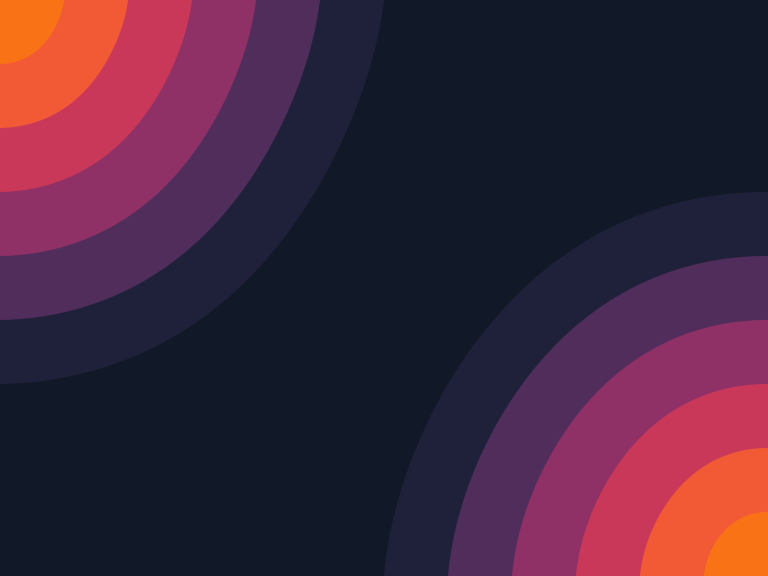
Give the GLSL for this background, as a Shadertoy shader.

```glsl
// Two wavy stacks of concentric rings glow from opposite corners of a night sky.
// Each corner turns distance into a ring level, bent by sines of the angle;
// the bands are then painted from the widest to the narrowest.

// Distance from a corner in ring widths; the sines vanish along both canvas edges.
float ringLevel(vec2 p, vec3 wobble) {
    float angle = atan(p.y, p.x);
    float outline = 1.0 - dot(wobble, sin(angle * vec3(2.0, 4.0, 6.0)));
    return 9.0 * length(p) / outline;
}

void mainImage(out vec4 fragColor, in vec2 fragCoord) {
    vec2 uv = fragCoord / iResolution.y;
    float aspect = iResolution.x / iResolution.y;

    // Nearest ring level of the upper left and lower right corners
    float upperLeft = ringLevel(vec2(uv.x, 1.0 - uv.y), vec3(0.032, 0.0135, 0.001));
    float lowerRight = ringLevel(vec2(aspect - uv.x, uv.y), vec3(0.021, 0.0115, 0.0));
    float level = min(upperLeft, lowerRight);

    // Band colours from the core outwards
    vec3 bands[6] = vec3[6](
        vec3(0.976, 0.451, 0.086),
        vec3(0.949, 0.353, 0.212),
        vec3(0.788, 0.220, 0.349),
        vec3(0.561, 0.188, 0.400),
        vec3(0.318, 0.176, 0.357),
        vec3(0.122, 0.129, 0.227)
    );

    // Paint inwards with edges about one pixel soft
    float soft = 6.3 / iResolution.y;
    vec3 color = vec3(0.067, 0.096, 0.151);
    for (int i = 5; i >= 0; i--) {
        float inside = 1.0 - smoothstep(-soft, soft, level - float(i + 1));
        color = mix(color, bands[i], inside);
    }
    fragColor = vec4(color, 1.0);
}
```
